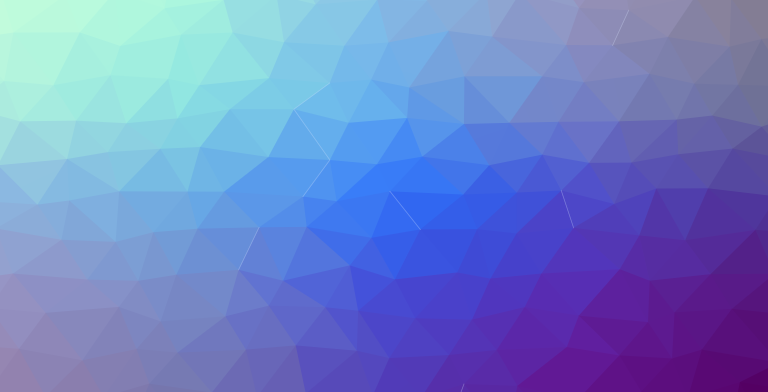
Reproduce this background procedurally as a Shadertoy shader.

```glsl
// Low-poly mosaic of triangles fading from mint through blue to deep violet.

float hash(vec2 p) {
    return fract(sin(dot(p, vec2(127.1, 311.7))) * 43758.5453);
}

// Five evenly spaced colour stops over t in 0..1
vec3 ramp(float t, vec3 a, vec3 b, vec3 c, vec3 d, vec3 e) {
    vec4 k = clamp(t * 4.0 - vec4(0, 1, 2, 3), 0.0, 1.0);
    return mix(mix(mix(mix(a, b, k.x), c, k.y), d, k.z), e, k.w);
}

// Smooth colour field: a horizontal ramp plus a vertical shift
vec3 field(vec2 uv) {
    vec3 across = ramp(uv.x,
        vec3(0.78, 1.00, 0.86), vec3(0.66, 0.96, 0.87), vec3(0.52, 0.74, 0.91),
        vec3(0.59, 0.58, 0.75), vec3(0.53, 0.50, 0.58));
    vec3 down = ramp(1.0 - uv.y,
        vec3(0), vec3(-0.10, -0.06, 0.01), vec3(-0.23, -0.28, 0.02),
        vec3(-0.19, -0.42, -0.09), vec3(-0.20, -0.50, -0.19));
    // Saturated blue core
    vec2 core = (uv - vec2(0.58, 0.45)) / vec2(0.22, 0.27);
    return across + down + vec3(-0.12, -0.01, 0.06) * exp(-dot(core, core));
}

// Jittered lattice point, with every other row staggered
vec2 vertex(vec2 id, vec2 cell) {
    vec2 jitter = vec2(hash(id), hash(id + 57.3)) - 0.5;
    float stagger = 0.5 * mod(id.y, 2.0);
    return (id + vec2(stagger, 0.0) + jitter * vec2(0.56, 0.52)) * cell;
}

// Signed distance to the line a-b, positive on its left
float edge(vec2 p, vec2 a, vec2 b) {
    vec2 d = b - a, q = p - a;
    return (d.x * q.y - d.y * q.x) / length(d);
}

float segment(vec2 p, vec2 a, vec2 b) {
    vec2 d = b - a, q = p - a;
    return length(q - d * clamp(dot(q, d) / dot(d, d), 0.0, 1.0));
}

// Flat colour in rgb, weighted by antialiased coverage in w
vec4 facet(vec2 p, vec2 a, vec2 b, vec2 c, float aspect, float pixel) {
    float inside = min(edge(p, a, b), min(edge(p, b, c), edge(p, c, a)));
    float cover = clamp(inside / pixel + 0.5, 0.0, 1.0);
    vec2 uv = (a + b + c) / vec2(3.0 * aspect, 3.0);
    uv += (vec2(hash(uv), hash(uv + 9.1)) - 0.5) * 0.04;
    return vec4(field(uv), 1.0) * cover;
}

void mainImage(out vec4 fragColor, in vec2 fragCoord) {
    float aspect = iResolution.x / iResolution.y;
    float pixel = 1.0 / iResolution.y;
    vec2 p = fragCoord * pixel;
    vec2 cell = vec2(aspect / 14.5, 0.1);
    vec2 home = floor(p / cell);

    vec4 sum = vec4(field(p / vec2(aspect, 1.0)), 1.0) * 0.001;
    float streak = 0.0;

    // Split each nearby quad along its shorter diagonal
    for (int j = -1; j <= 1; j++)
    for (int i = -2; i <= 1; i++) {
        vec2 id = home + vec2(i, j);
        vec2 a = vertex(id, cell);
        vec2 b = vertex(id + vec2(1, 0), cell);
        vec2 c = vertex(id + vec2(1, 1), cell);
        vec2 d = vertex(id + vec2(0, 1), cell);
        if (distance(b, d) < distance(a, c)) {
            vec2 first = a;
            a = b; b = c; c = d; d = first;
        }
        sum += facet(p, a, b, c, aspect, pixel);
        sum += facet(p, a, c, d, aspect, pixel);

        // A few seams catch the light
        float seam = 1.0 - smoothstep(0.0, max(0.0025, pixel), segment(p, a, c));
        streak = max(streak, seam * step(0.95, hash(id + 23.7)));
    }

    vec3 color = mix(sum.rgb / sum.w, vec3(0.85, 0.9, 1.0), 0.25 * streak);
    fragColor = vec4(clamp(color, 0.0, 1.0), 1.0);
}
```
